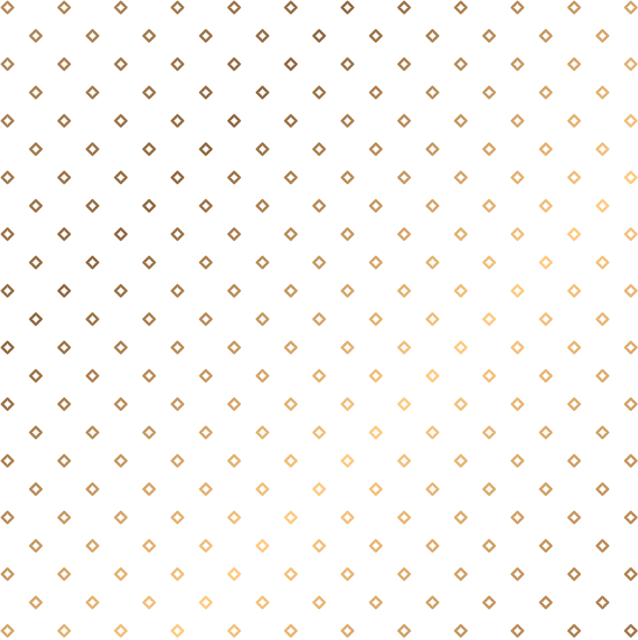
This pattern is drawn by a WebGL 1 fragment shader. Its source:

```glsl
precision highp float;
// Small hollow diamonds on white, set on a square lattice plus a half-step
// shifted copy. Each outline is a segment distance folded into one quadrant,
// tinted by a diagonal metallic gradient running across the whole canvas.

uniform vec2 u_resolution;

// Lengths are fractions of the canvas height, measured from the top left.
const float PITCH = 0.08854;               // 68 / 768
const vec2 FIRST_CENTER = vec2(0.0117, 0.0117);
const float RADIUS = 0.0085;               // centre to tip of the stroke path
const float HALF_STROKE = 0.0020;
const float SOFTNESS = 0.0005;             // blur added to the pixel edge

// Gradient stops along the diagonal, 0 at top left and 1 at bottom right.
const float DARK_STOP = 0.278;
const float LIGHT_STOP = 0.632;
const vec3 PAPER = vec3(1.0);
const vec3 START_GOLD = vec3(0.71, 0.54, 0.33);
const vec3 DARK_BRONZE = vec3(0.55, 0.38, 0.22);
const vec3 LIGHT_GOLD = vec3(1.00, 0.79, 0.49);
const vec3 END_BRONZE = vec3(0.62, 0.43, 0.25);

// Offset from the nearest lattice point, in canvas units.
vec2 latticeOffset(vec2 p, float shift) {
  vec2 cell = (p - FIRST_CENTER) / PITCH + shift;
  return (cell - floor(cell + 0.5)) * PITCH;
}

// Distance to a diamond outline with rounded corners.
float diamondOutline(vec2 p) {
  p = abs(p);
  float along = clamp((p.x - p.y) / RADIUS * 0.5 + 0.5, 0.0, 1.0);
  return length(p - RADIUS * vec2(along, 1.0 - along));
}

vec3 metalGradient(float t) {
  vec3 color = mix(START_GOLD, DARK_BRONZE, clamp(t / DARK_STOP, 0.0, 1.0));
  float rise = clamp((t - DARK_STOP) / (LIGHT_STOP - DARK_STOP), 0.0, 1.0);
  color = mix(color, LIGHT_GOLD, rise);
  float fall = clamp((t - LIGHT_STOP) / (1.0 - LIGHT_STOP), 0.0, 1.0);
  return mix(color, END_BRONZE, fall);
}

void main() {
  vec2 p = vec2(gl_FragCoord.x, u_resolution.y - gl_FragCoord.y) / u_resolution.y;
  float aspect = u_resolution.x / u_resolution.y;

  // Both lattices, merged by the nearer outline.
  float d = min(diamondOutline(latticeOffset(p, 0.0)),
                diamondOutline(latticeOffset(p, 0.5)));

  float edge = 0.6 / u_resolution.y + SOFTNESS;
  float ink = 1.0 - smoothstep(-edge, edge, d - HALF_STROKE);

  vec3 metal = metalGradient((p.x + p.y) / (aspect + 1.0));
  gl_FragColor = vec4(mix(PAPER, metal, ink), 1.0);
}
```
